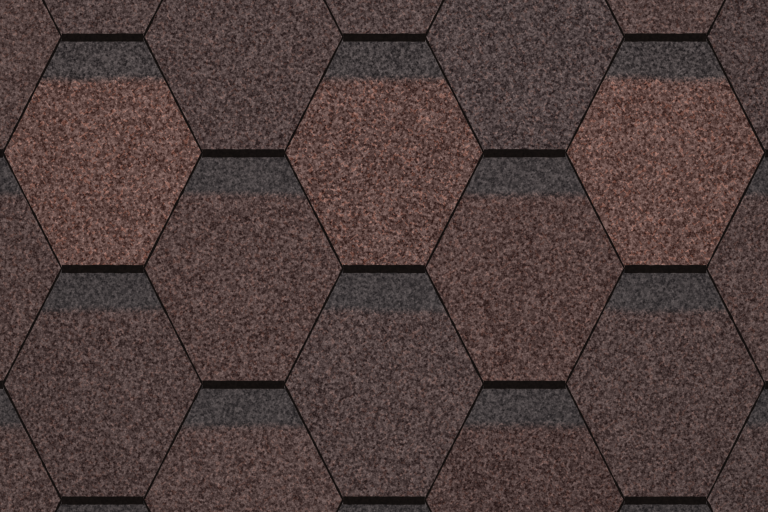
Reproduce this texture procedurally as a Shadertoy shader.

```glsl
// Hexagonal bitumen roof shingles with mineral granules.
// Two interleaved lattices of hexagons give the nearest tile; its distance
// function cuts the joints, and layered value noise grows the granules.

// Layout, in units of the canvas height
const float COLUMN = 0.2748;         // distance between neighbouring columns
const float ROW = 0.4521;            // height of one tile
const float FLAT_HALF = 0.0800;      // half length of the flat edges
const float TIP_HALF = COLUMN - FLAT_HALF;
const float CENTRE_Y = 0.702;        // height of the middle tile's centre
const float GAP_HALF = 0.0018;       // slanted joints
const float BAR_HALF = 0.0078;       // thick shadow under each flat edge
const float BAR_DROP = 0.0014;       // the shadow hangs below the edge
const float BAND_DEPTH = 0.082;      // grey strip at the top of a tile
const float BAND_BLUR = 0.011;

// Colours
const vec3 JOINT = vec3(0.075, 0.060, 0.055);
const vec3 TILE_DARK = vec3(0.288, 0.236, 0.230);
const vec3 TILE_LIGHT = vec3(0.385, 0.305, 0.288);
const vec3 BAND = vec3(0.256, 0.238, 0.240);
const vec3 RED_TINT = vec3(1.03, 0.97, 0.95);
const vec3 GREY_TINT = vec3(0.98, 1.02, 1.04);
const vec3 GRAIN = vec3(0.355, 0.325, 0.315);
const vec3 SPECK = vec3(0.120, 0.065, 0.045);

// Variation
const float GRAIN_SCALE = 225.0;
const float TILE_SPREAD = 0.35;
const float LIT_COURSE = 0.42;       // extra lightness of the brightest course
const float LIT_WIDTH = 0.14;
const float VIGNETTE = 0.12;

float hash(vec2 p) {
    vec3 q = fract(p.xyx * 0.1031);
    q += dot(q, q.yzx + 33.33);
    return fract((q.x + q.y) * q.z);
}

float noise(vec2 p) {
    vec2 i = floor(p), f = fract(p);
    f = f * f * (3.0 - 2.0 * f);
    return mix(mix(hash(i), hash(i + vec2(1, 0)), f.x),
               mix(hash(i + vec2(0, 1)), hash(i + vec2(1, 1)), f.x), f.y);
}

// Signed distance to the slanted sides of a tile
float slantDistance(vec2 q) {
    vec2 normal = normalize(vec2(0.5 * ROW, TIP_HALF - FLAT_HALF));
    return dot(abs(q), normal) - TIP_HALF * normal.x;
}

float hexDistance(vec2 q) {
    return max(abs(q.y) - 0.5 * ROW, slantDistance(q));
}

// Position relative to the centre of the nearest tile
vec2 tileLocal(vec2 p) {
    vec2 period = vec2(2.0 * COLUMN, ROW);
    vec2 a = p - period * round(p / period);
    vec2 shifted = p - 0.5 * period;
    vec2 b = shifted - period * round(shifted / period);
    return hexDistance(a) < hexDistance(b) ? a : b;
}

void mainImage(out vec4 fragColor, in vec2 fragCoord) {
    float pixel = 1.0 / iResolution.y;
    vec2 p = (fragCoord - 0.5 * vec2(iResolution.x, 0.0)) * pixel;
    p.y -= CENTRE_Y;

    vec2 q = tileLocal(p);
    vec2 centre = p - q;
    vec2 id = round(centre / vec2(COLUMN, 0.5 * ROW)) + 37.0;
    float topGap = 0.5 * ROW - q.y;

    // Granules: two octaves, both turned to hide their grids
    vec2 g = mat2(0.96, 0.28, -0.28, 0.96) * (p + 2.0) * GRAIN_SCALE;
    vec2 turned = mat2(0.8, 0.6, -0.6, 0.8) * g;
    float grain = 0.6 * noise(g) + 0.4 * noise(turned * 1.8 + 91.0) - 0.5;
    float blotch = noise((p + 2.0) * 14.0) - 0.5;

    // Base tone of each tile, lightest along one course
    float lit = exp(-pow(centre.y / LIT_WIDTH, 2.0));
    float tone = TILE_SPREAD * hash(id) + LIT_COURSE * lit + 0.10 * blotch;
    vec3 color = mix(TILE_DARK, TILE_LIGHT, tone);
    color *= mix(GREY_TINT, RED_TINT, max(hash(id + 53.0), lit));

    // Grey strip with a ragged lower edge
    float ragged = 0.008 * blotch + 0.012 * grain;
    float band = 1.0 - smoothstep(-BAND_BLUR, BAND_BLUR, topGap - BAND_DEPTH + ragged);
    color = mix(color, BAND, 0.9 * band);

    // Granule contrast, calmer in the strip, and scattered reddish specks
    color += GRAIN * grain * (1.0 + 0.15 * lit - 0.25 * band);
    float speck = smoothstep(0.62, 0.90, noise(turned * 1.1 + 17.0));
    color += SPECK * speck * (0.5 + 0.5 * lit) * (1.0 - band);

    // Soft shade below the bar, then the vignette
    color *= 1.0 - 0.12 * exp(-topGap / 0.018);
    color *= 1.03 - VIGNETTE * dot(p, p);

    // Joints with slightly worn edges
    float wear = 0.0012 * (noise((p + 3.0) * 90.0) - 0.5);
    float gap = abs(slantDistance(q)) - GAP_HALF;
    float fromEdge = q.y - sign(q.y) * 0.5 * ROW + BAR_DROP;
    float bar = max(abs(fromEdge) - BAR_HALF, abs(q.x) - FLAT_HALF);
    float joint = min(gap, bar) + wear;
    float cover = 1.0 - smoothstep(-0.75 * pixel, 0.75 * pixel, joint);
    color = mix(color, JOINT * (1.0 + 0.5 * grain), cover);

    fragColor = vec4(clamp(color, 0.0, 1.0), 1.0);
}
```
